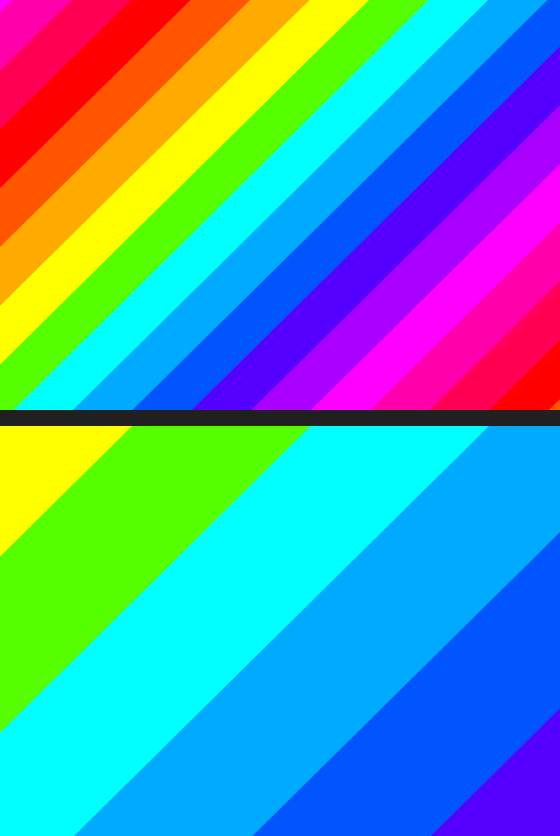
Top: the whole. Bottom: its middle third, enlarged.
This pattern is drawn by a Shadertoy shader. Its source:

```glsl
// Diagonal rainbow: flat, saturated stripes of equal width cycling through 13 hues.

// Lengths are in canvas heights, measured from the top left corner.
const float STRIPE_WIDTH = 0.1451; // horizontal width of one stripe
const float FIRST_RED = 0.3198;    // where the first red stripe starts on the top edge
const float SLANT = 1.0125;        // horizontal shift per unit of height

// Stripe hues in degrees, starting at red; greens and blues are unevenly spaced.
const int HUE_COUNT = 13;
const float HUES[HUE_COUNT] = float[HUE_COUNT](
    0.0, 20.0, 40.0, 60.0, 100.0, 180.0, 200.0,
    220.0, 260.0, 280.0, 300.0, 320.0, 340.0);

// Fully saturated colour of a hue in degrees.
vec3 hueToRgb(float degrees) {
    return clamp(abs(mod(degrees / 60.0 + vec3(0.0, 4.0, 2.0), 6.0) - 3.0) - 1.0, 0.0, 1.0);
}

vec3 stripeColor(float index) {
    int wrapped = int(mod(index + 0.5, float(HUE_COUNT)));
    return hueToRgb(HUES[wrapped]);
}

void mainImage(out vec4 fragColor, in vec2 fragCoord) {
    vec2 p = vec2(fragCoord.x, iResolution.y - fragCoord.y) / iResolution.y;

    // Position across the stripes, one unit per stripe.
    float across = (p.x + SLANT * p.y - FIRST_RED) / STRIPE_WIDTH;
    float pixel = length(vec2(1.0, SLANT)) / (STRIPE_WIDTH * iResolution.y);

    // Blend the two stripes that meet at the nearest edge over one pixel.
    float edge = floor(across + 0.5);
    float coverage = clamp((across - edge) / pixel + 0.5, 0.0, 1.0);
    vec3 color = mix(stripeColor(edge - 1.0), stripeColor(edge), coverage);

    fragColor = vec4(color, 1.0);
}
```
